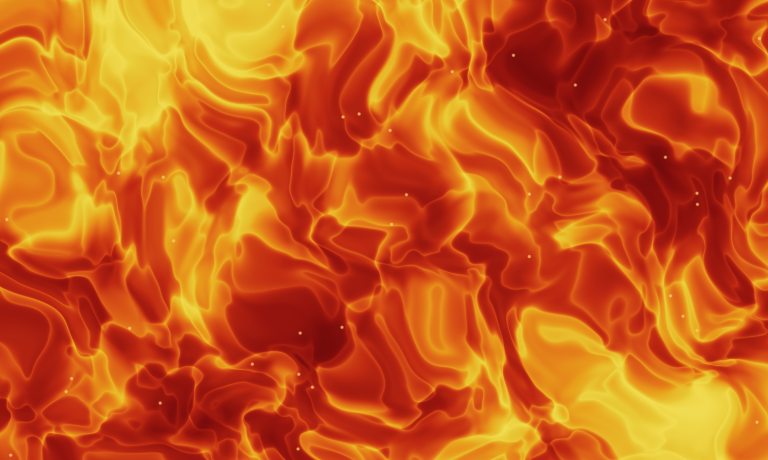
Reproduce this texture procedurally as a Shadertoy shader.

```glsl
// A wall of billowing fire: broad hot and cool regions plus warped noise,
// with curled flame sheets that glow at one sharp rim and fade behind it.
// The summed heat is mapped through an S-curve to a red-to-yellow ramp.

const int GLOW_COUNT = 12;
// Broad regions: centre x, centre y, radius, heat (negative is cool)
const vec4 GLOWS[GLOW_COUNT] = vec4[](
    vec4(0.30, 0.92, 0.28, 1.10), vec4(0.85, 0.97, 0.16, 0.50),
    vec4(0.14, 0.55, 0.15, 0.40), vec4(0.48, 0.38, 0.11, 0.75),
    vec4(1.20, 0.47, 0.13, 0.45), vec4(1.50, 0.02, 0.24, 0.95),
    vec4(1.07, 0.03, 0.14, 0.60), vec4(0.42, 0.12, 0.24, -0.65),
    vec4(1.36, 0.93, 0.21, -0.75), vec4(1.42, 0.56, 0.15, -0.55),
    vec4(0.76, 0.22, 0.15, -0.45), vec4(1.60, 0.32, 0.14, -0.45));

const int STOP_COUNT = 8;
const float STOPS[STOP_COUNT] = float[](
    0.0, 0.065, 0.285, 0.54, 0.72, 0.86, 0.96, 1.0);
const vec3 FIRE[STOP_COUNT] = vec3[](
    vec3(0.40, 0.03, 0.04), vec3(0.57, 0.07, 0.05),
    vec3(0.75, 0.16, 0.07), vec3(0.85, 0.33, 0.09),
    vec3(0.89, 0.48, 0.10), vec3(0.91, 0.63, 0.11),
    vec3(0.91, 0.79, 0.21), vec3(0.95, 0.87, 0.33));
const vec3 SPARK_COLOR = vec3(0.98, 0.80, 0.45);

float hash(vec2 p) {
    return fract(sin(dot(p, vec2(127.1, 311.7))) * 43758.5453);
}

// Slope of a random unit gradient at a lattice corner
float slope(vec2 cell, vec2 offset) {
    float angle = 6.2832 * hash(cell);
    return dot(vec2(cos(angle), sin(angle)), offset);
}

float noise(vec2 p) {
    vec2 i = floor(p), f = fract(p);
    vec2 u = f * f * f * (f * (f * 6.0 - 15.0) + 10.0);
    vec2 e = vec2(1.0, 0.0);
    float low = mix(slope(i, f), slope(i + e.xy, f - e.xy), u.x);
    float high = mix(slope(i + e.yx, f - e.yx), slope(i + e.xx, f - e.xx), u.x);
    return mix(low, high, u.y);
}

float fbm(vec2 p, int octaves) {
    float sum = 0.0, amplitude = 1.0;
    for (int k = 0; k < octaves; k++) {
        sum += amplitude * noise(p);
        p = mat2(1.6, 1.2, -1.2, 1.6) * p + 7.3;
        amplitude *= 0.5;
    }
    return sum;
}

vec2 warp(vec2 p, float frequency, float strength) {
    vec2 s = p * frequency;
    return p + strength * vec2(fbm(s + 3.1, 2), fbm(s + 41.7, 2));
}

// Bright rim along n = 0: slow fade on one side, sharp dark edge on the other
float rim(float n, float fade, float edge) {
    if (n > 0.0) return exp(-n / fade);
    return 1.3 * exp(n / edge) - 0.3 * exp(n / 0.12);
}

float regionHeat(vec2 p) {
    float sum = 0.0;
    for (int k = 0; k < GLOW_COUNT; k++) {
        vec2 d = (p - GLOWS[k].xy) / GLOWS[k].z;
        sum += GLOWS[k].w * exp(-dot(d, d));
    }
    return sum;
}

float heat(vec2 p) {
    vec2 q = warp(warp(p, 3.0, 0.16), 11.0, 0.025);
    q.x += 0.25 * q.y;
    float sheets = rim(fbm(q * vec2(5.2, 4.3) + 11.0, 2), 0.16, 0.04);
    float curls = rim(fbm(q * vec2(11.0, 8.5) + 29.0, 2), 0.16, 0.06);
    float wisps = fbm(q * vec2(4.5, 3.5) + 53.0, 4);
    return regionHeat(mix(p, q - vec2(0.25 * q.y, 0.0), 0.8))
         + 0.8 * sheets + 0.5 * curls + wisps;
}

vec3 fireRamp(float t) {
    vec3 color = FIRE[0];
    for (int k = 1; k < STOP_COUNT; k++) {
        float blend = (t - STOPS[k - 1]) / (STOPS[k] - STOPS[k - 1]);
        color = mix(color, FIRE[k], clamp(blend, 0.0, 1.0));
    }
    return color;
}

// Sparse glowing specks, at most one per grid cell
float sparks(vec2 p, float density, float radius) {
    vec2 cell = floor(p * 30.0);
    vec2 centre = 0.25 + 0.5 * vec2(hash(cell + 5.0), hash(cell + 9.0));
    float d = length(fract(p * 30.0) - centre) / 30.0;
    return step(hash(cell), density) * (1.0 - smoothstep(0.3 * radius, radius, d));
}

vec3 fire(vec2 p) {
    float level = 1.0 / (1.0 + exp(-1.7 * (heat(p) - 0.36) / 0.56));
    return mix(fireRamp(level), SPARK_COLOR, 0.8 * sparks(p, 0.025, 0.005));
}

void mainImage(out vec4 fragColor, in vec2 fragCoord) {
    // Average four samples per pixel for smooth edges
    vec3 color = vec3(0.0);
    for (int k = 0; k < 4; k++) {
        vec2 offset = 0.5 * vec2(k % 2, k / 2) - 0.25;
        color += 0.25 * fire((fragCoord + offset) / iResolution.y);
    }
    fragColor = vec4(color, 1.0);
}
```
